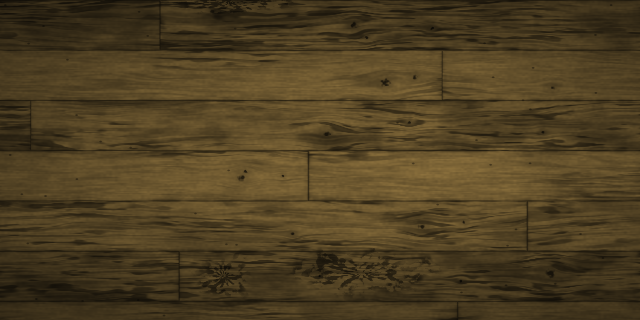
A Shadertoy shader for this texture:

```glsl
// Weathered floorboards: long horizontal planks with staggered butt joints.
// Grain is fine broken noise streaks that bend around knots; cracks, grime,
// boot prints and a soft vignette darken the wood.

#define ROWS 6.37            // plank rows down the canvas
#define SEAM_WIDTH 0.0014    // half width of the gaps, in canvas heights
#define GRAIN_DENSITY 150.0
#define GRAIN_DEPTH 0.20
#define CRACK_DEPTH 0.42
#define GRIME_DEPTH 0.34
#define PRINT_DEPTH 0.52
#define VIGNETTE vec2(1.2, 1.7)
#define WOOD_COLOR vec3(0.440, 0.354, 0.191)
#define GAP_COLOR vec3(0.105, 0.085, 0.045)

// Per row, from the top: joint and main knot across the width, and cleanness
const float JOINT[7] = float[7](0.250, 0.691, 0.048, 0.482, 0.824, 0.280, 0.715);
const float KNOT[7] = float[7](0.553, 0.602, 0.510, 0.378, 0.660, 0.860, 0.300);
const float CLEAN[7] = float[7](0.35, 0.95, 0.30, 0.85, 0.70, 0.25, 0.60);

// Boot prints: centre and radii
const vec4 PRINTS[3] = vec4[3](
    vec4(0.70, 0.135, 0.10, 0.080),
    vec4(1.13, 0.146, 0.25, 0.075),
    vec4(0.72, 0.990, 0.20, 0.035));

float hash(vec2 p) {
    vec3 q = fract(p.xyx * 0.1031);
    q += dot(q, q.yzx + 33.33);
    return fract((q.x + q.y) * q.z);
}

float noise(vec2 p) {
    vec2 i = floor(p), f = fract(p);
    f = f * f * (3.0 - 2.0 * f);
    return mix(mix(hash(i), hash(i + vec2(1, 0)), f.x),
               mix(hash(i + vec2(0, 1)), hash(i + vec2(1, 1)), f.x), f.y);
}

float fbm(vec2 p) {
    float sum = 0.0, amp = 0.53;
    for (int i = 0; i < 4; i++) {
        sum += amp * noise(p);
        p = p * 2.03 + 17.3;
        amp *= 0.5;
    }
    return sum;
}

// Darkness of the lugged boot marks
float bootPrints(vec2 p) {
    float mark = 0.0;
    for (int i = 0; i < 3; i++) {
        vec2 d = (p - PRINTS[i].xy) / PRINTS[i].zw;
        float r = length(d) + 0.9 * (fbm(p * 18.0) - 0.5);
        float lugs = 0.45 * sin(atan(d.y, d.x) * 13.0 + 5.0 * noise(p * 25.0)) * cos(r * 11.0);
        lugs += 2.2 * (fbm(p * vec2(45.0, 60.0)) - 0.47);
        mark = max(mark, smoothstep(-0.1, 0.4, lugs) * smoothstep(1.05, 0.6, r));
    }
    return mark;
}

void mainImage(out vec4 fragColor, in vec2 fragCoord) {
    vec2 uv = fragCoord / iResolution.xy;
    vec2 p = uv * vec2(2.0, 1.0);
    float pixel = 1.0 / iResolution.y;

    // Plank layout
    float depth = (1.0 - uv.y) * ROWS;
    float row = min(floor(depth), 6.0);
    float y = (depth - row) / ROWS;
    float jointX = 2.0 * JOINT[int(row)];
    float clean = CLEAN[int(row)];
    float plank = row * 2.0 + step(jointX, p.x);
    vec2 seed = vec2(plank * 13.7, plank * 7.9);

    // Knots: one main and two small per row, spreading the grain around them
    float bentY = y, knot = 0.0;
    for (int i = 0; i < 3; i++) {
        vec2 id = vec2(row + 3.0, float(i) * 5.0 + 2.0);
        vec2 centre = vec2(i == 0 ? 2.0 * KNOT[int(row)] : 2.0 * hash(id),
                           (0.4 + 0.35 * hash(id + 31.0)) / ROWS);
        float radius = (i == 0 ? 0.011 : 0.006) * (0.75 + 0.5 * hash(id + 57.0));
        vec2 d = (vec2(p.x, y) - centre) / radius;
        bentY -= (y - centre.y) * 0.7 * exp(-d.y * d.y / 14.0 - d.x * d.x / 30.0);
        float r = length(d * vec2(0.85, 1.0)) + 0.8 * (noise(p * 150.0) - 0.5);
        knot = max(knot, 0.8 * smoothstep(1.1, 0.3, r) + 0.22 * exp(-r * r * 0.15));
    }

    // Growth bands, fine fibres and split streaks
    float swirl = fbm(vec2(p.x * 1.8, bentY * 10.0) + seed) - 0.5;
    float field = bentY + 0.065 * swirl;
    float worn = fbm(vec2(p.x * 2.2, y * 10.0) + seed + 40.0);
    float bands = 0.6 * noise(vec2(p.x * 4.0, field * GRAIN_DENSITY) + seed)
                + 0.4 * noise(vec2(p.x * 11.0, field * GRAIN_DENSITY * 1.9) + seed);
    bands = smoothstep(0.35, 0.8, bands) * (0.5 + smoothstep(0.3, 0.65, worn));
    float fibres = noise(vec2(p.x * 28.0, bentY * 210.0) + seed);
    float grit = noise(p * vec2(110.0, 170.0));
    float streak = 0.65 * noise(vec2(p.x * 9.0, field * 120.0) + seed + 9.0)
                 + 0.35 * noise(vec2(p.x * 30.0, field * 190.0) + seed);
    float cracks = smoothstep(0.55, 0.74, streak)
                 * smoothstep(0.40, 0.62, worn + 0.14 * (0.6 - clean));

    // Grime patches, settling more heavily beside the gaps
    float wobble = 0.0016 * (noise(vec2(p.x * 35.0, row)) - 0.5);
    float gap = min(min(y, 1.0 / ROWS - y), abs(p.x - jointX)) + wobble;
    float blotch = fbm(p * vec2(7.0, 16.0) + row * 3.0);
    float grime = smoothstep(0.42, 0.75, blotch) * (1.1 - clean)
                + 0.8 * exp(-gap * 140.0) * smoothstep(0.25, 0.65, fbm(p * vec2(22.0, 30.0)));
    vec2 speckCell = floor(p * 40.0);
    vec2 speckPos = 0.25 + 0.5 * vec2(hash(speckCell + 5.0), hash(speckCell + 11.0));
    float speck = step(0.985, hash(speckCell))
                * smoothstep(0.18, 0.04, length((fract(p * 40.0) - speckPos) * vec2(0.7, 1.0)));

    // Combine tones
    float tone = 0.92 + 0.13 * clean + 0.08 * (hash(seed) - 0.5);
    tone *= 1.0 - GRAIN_DEPTH * bands;
    tone *= 0.93 + 0.14 * fibres;
    tone *= 0.95 + 0.10 * grit;
    tone *= 0.96 + 0.18 * (fbm(p * vec2(4.0, 9.0) + seed) - 0.3);
    tone *= 1.0 - CRACK_DEPTH * cracks;
    tone *= 1.0 - GRIME_DEPTH * min(grime, 1.0);
    tone *= 1.0 - 0.7 * min(knot, 1.0);
    tone *= 1.0 - 0.4 * speck;
    tone *= 1.0 - PRINT_DEPTH * bootPrints(p);
    vec3 color = WOOD_COLOR * tone;

    // Dark gaps, then vignette
    float line = smoothstep(SEAM_WIDTH + pixel, SEAM_WIDTH - pixel, gap);
    color = mix(color, GAP_COLOR, 0.75 * line);
    vec2 off = uv - vec2(0.55, 0.51);
    color *= 1.1 * exp(-dot(off * off, VIGNETTE));
    fragColor = vec4(color, 1.0);
}
```
